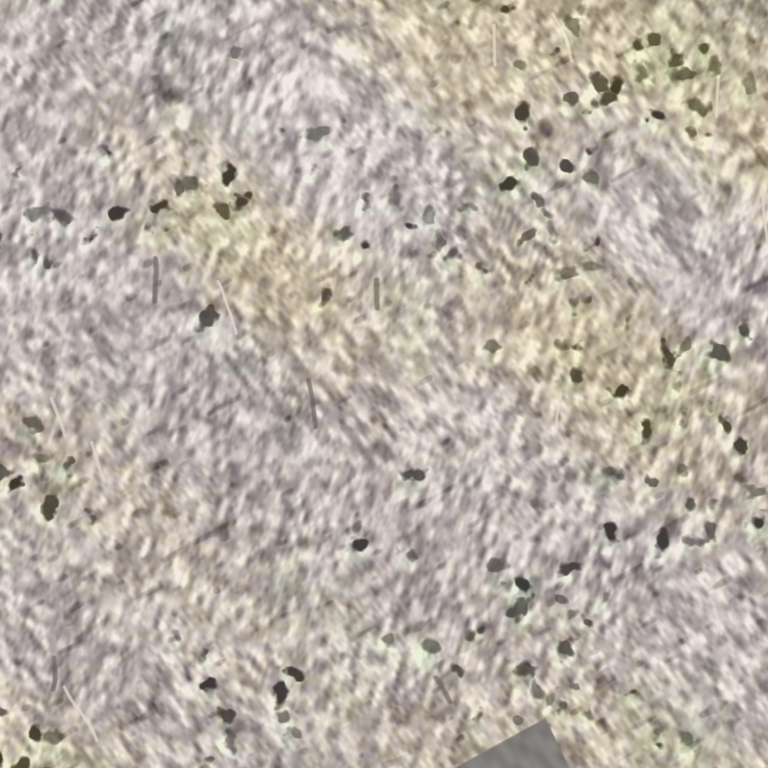
This texture is drawn by a WebGL 2 fragment shader. Its source:

```glsl
#version 300 es
precision highp float;
// Dry, pale ground seen from above: slanted soft grain, broad mauve and tan
// drifts, clustered dark tufts with pale green rims, thin straws and twigs.
// Built from stretched value noise, a jittered cell scatter and segments.
uniform vec2 u_resolution;
out vec4 fragColor;

const vec3 SHADOW = vec3(0.26, 0.22, 0.20);
const vec3 STRAW = vec3(0.87, 0.84, 0.78);
const vec3 MAUVE = vec3(-0.012, -0.018, 0.028);
const vec3 TAN = vec3(0.018, 0.0, -0.045);
const vec3 MOSS = vec3(-0.035, 0.022, -0.025);
const vec3 SLATE = vec3(0.50, 0.49, 0.48);

float hash(vec2 p) {
    return fract(sin(dot(p, vec2(127.1, 311.7))) * 43758.5453);
}

float noise(vec2 p) {
    vec2 i = floor(p), f = fract(p);
    f = f * f * (3.0 - 2.0 * f);
    return mix(mix(hash(i), hash(i + vec2(1, 0)), f.x),
               mix(hash(i + vec2(0, 1)), hash(i + vec2(1, 1)), f.x), f.y);
}

// Coordinates along and across a direction
vec2 align(vec2 p, float angle) {
    vec2 dir = vec2(cos(angle), sin(angle));
    return vec2(dot(p, dir), dot(p, vec2(-dir.y, dir.x)));
}

float stretched(vec2 p, float angle, vec2 freq) {
    return noise(align(p, angle) * freq + 37.0);
}

// Grain whose lean drifts between two directions
float grain(vec2 p, vec2 freq) {
    float lean = smoothstep(0.35, 0.65, noise(p * 9.0 + 4.0));
    return mix(stretched(p, 2.2, freq), stretched(p, 1.25, freq), lean) - 0.5;
}

// x: darkness of the tufts, y: strength of their pale rims
vec2 tufts(vec2 p, float cells) {
    vec2 home = floor(p * cells), result = vec2(0.0);
    float ragged = (noise(p * 95.0) - 0.5) * 0.013 + (noise(p * 190.0) - 0.5) * 0.005;
    for (int y = -1; y <= 1; y++) {
        for (int x = -1; x <= 1; x++) {
            vec2 cell = home + vec2(x, y);
            float crowd = smoothstep(0.42, 0.85, noise(cell * 0.24 + 11.0));
            if (hash(cell + 3.7) > crowd * 0.75) continue;
            vec2 centre = (cell + vec2(hash(cell + 17.3), hash(cell + 29.1))) / cells;
            float size = mix(0.005, 0.0125, hash(cell + 41.9));
            vec2 q = align(p - centre, 6.28 * hash(cell + 53.2));
            float body = length(q * vec2(0.75, 1.25)) - size + ragged;
            float rim = length(p - centre + vec2(0.004, 0.010)) - size * 1.6 + ragged;
            float depth = mix(0.5, 1.0, hash(cell + 67.7));
            result = max(result, vec2(depth * smoothstep(0.003, -0.005, body),
                                      smoothstep(0.006, -0.006, rim)));
        }
    }
    return result;
}

// Scattered thin segments, steep and slightly bent
float strands(vec2 p, int count, float seed, float width) {
    float cover = 0.0;
    p.x += (noise(p * 30.0 + seed) - 0.5) * 0.006;
    for (int i = 0; i < count; i++) {
        vec2 id = vec2(float(i) + 0.5, seed);
        vec2 centre = vec2(hash(id), hash(id + 7.1));
        vec2 q = align(p - centre, mix(1.35, 2.2, hash(id + 13.3)));
        float reach = mix(0.012, 0.042, hash(id + 19.9));
        q.x -= clamp(q.x, -reach, reach);
        cover = max(cover, smoothstep(width * 1.5, width * 0.4, length(q)));
    }
    return cover;
}

// Signed distance to a corner made of two half planes
float cornerDistance(vec2 p, vec2 apex, vec2 normalA, vec2 normalB) {
    return max(dot(p - apex, normalA), dot(p - apex, normalB));
}

void main() {
    vec2 p = gl_FragCoord.xy / u_resolution;

    // Ground tone: coarse and fine grain, broad drift, small dark flecks
    float drift = stretched(p, -0.8, vec2(3.0, 6.5)) - 0.5;
    float tone = 0.81 + 0.70 * grain(p, vec2(62.0, 112.0));
    tone += 0.30 * grain(p + 5.3, vec2(130.0, 210.0)) + 0.13 * drift;
    tone -= 0.26 * smoothstep(0.74, 0.95, stretched(p + 2.1, 0.5, vec2(48.0, 72.0)));

    // Straws and twigs
    tone = mix(tone, 1.04, 0.75 * strands(p, 12, 2.4, 0.0022));
    tone = mix(tone, 0.28, 0.70 * strands(p, 5, 8.6, 0.0032));

    // Tufts over their pale rims
    vec2 tuft = tufts(p, 24.0);
    tone += 0.13 * tuft.y;
    tone = mix(tone, 0.0, tuft.x);
    vec3 colour = mix(SHADOW, STRAW, clamp(tone, -0.2, 1.15));

    // Broad hue drifts, fine hue flecks and moss
    float hue = stretched(p + 8.0, -0.7, vec2(2.5, 5.5)) * 0.75 + noise(p * 70.0 + 9.0) * 0.25;
    colour += mix(MAUVE, TAN, smoothstep(0.25, 0.8, hue));
    float moss = smoothstep(0.55, 0.85, noise(p * 13.0 + 21.0));
    colour += MOSS * (0.5 * tuft.y + 0.6 * moss * noise(p * 60.0));

    // Smooth slate corner at the lower edge
    float slate = cornerDistance(p, vec2(0.71, 0.065), vec2(-0.483, 0.876), vec2(0.897, 0.442));
    vec3 slateColour = SLATE + 0.10 * grain(p, vec2(50.0, 90.0));
    colour = mix(colour, slateColour, smoothstep(0.002, -0.002, slate));

    fragColor = vec4(clamp(colour, 0.0, 1.0), 1.0);
}
```
